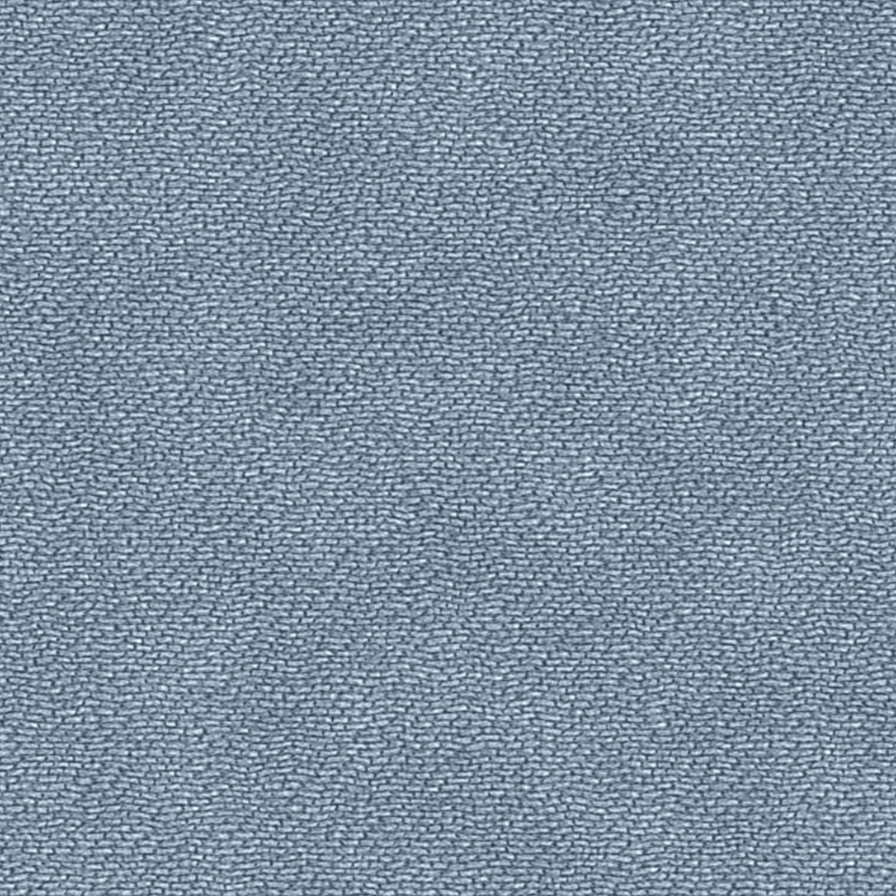
This texture is drawn by a WebGL 1 fragment shader. Its source:

```glsl
precision highp float;

// Blue-grey twill cloth: rows of short light thread floats, each row stepped
// sideways so the floats climb to the upper right. Gradient noise bends the
// rows and adds fibre grain; every pixel averages a small grid of samples.

uniform vec2 u_resolution;

const vec3  CLOTH_COLOR    = vec3(0.494, 0.565, 0.625);
const float ROWS           = 128.0;  // thread rows per canvas height
const float FLOATS         = 46.0;   // thread floats per canvas width
const float TWILL_STEP     = 0.40;   // sideways step per row, in floats
const float STEP_JITTER    = 0.22;   // random shift of each float
const float ROW_WARP       = 0.80;   // bending of rows, in rows
const float FLOAT_WARP     = 0.75;   // sideways drift, in floats
const float GAP            = 0.10;   // half width of the gap between floats
const float WEAVE_CONTRAST = 0.33;
const float WEAVE_MEAN     = 0.47;   // average height of the weave
const float KNOT_GLINT     = 0.28;   // extra light at the raised end
const float TONE_SPREAD    = 0.40;   // difference between single floats
const float GRAIN          = 0.32;
const vec2  GRAIN_SCALE    = vec2(190.0, 290.0);
const float CLOUDING       = 0.035;  // broad uneven dyeing
const float TAU            = 6.28319;
const int   SAMPLES        = 2;      // samples per pixel side

float hash(vec2 p) {
  vec3 q = fract(vec3(p.xyx) * 0.1031);
  q += dot(q, q.yzx + 33.33);
  return fract((q.x + q.y) * q.z);
}

vec2 gradientAt(vec2 cell) {
  float angle = TAU * hash(cell);
  return vec2(cos(angle), sin(angle));
}

float gradientNoise(vec2 p) {
  vec2 cell = floor(p);
  vec2 f = fract(p);
  vec2 blend = f * f * f * (f * (f * 6.0 - 15.0) + 10.0);
  vec2 right = vec2(1.0, 0.0);
  vec2 up = vec2(0.0, 1.0);
  float low = mix(dot(gradientAt(cell), f),
                  dot(gradientAt(cell + right), f - right), blend.x);
  float high = mix(dot(gradientAt(cell + up), f - up),
                   dot(gradientAt(cell + 1.0), f - 1.0), blend.x);
  return mix(low, high, blend.y);
}

// Height of the woven floats: 0 in the shadows, about 1 on the threads.
float weave(vec2 uv) {
  float y = uv.y * ROWS + ROW_WARP * gradientNoise(uv * vec2(26.0, 18.0));
  float row = floor(y);
  float x = uv.x * FLOATS - row * TWILL_STEP
          + FLOAT_WARP * gradientNoise(uv * vec2(17.0, 23.0) + 40.0)
          + STEP_JITTER * (hash(vec2(row, 7.0)) - 0.5);
  float column = floor(x);
  float along = fract(x);

  // Rounded thread across the row, cut by a soft gap at a varying place.
  float across = pow(0.5 - 0.5 * cos(TAU * fract(y)), 0.7);
  float gapAt = 0.5 + STEP_JITTER * (hash(vec2(column, row) + 11.0) - 0.5);
  float gapDistance = abs(along - gapAt);
  float body = smoothstep(0.2 * GAP, 1.6 * GAP, gapDistance);

  // The float rises just before it dives under the next thread.
  float knot = smoothstep(0.30, 0.0, abs(along - gapAt + 0.26));
  float tone = 1.0 + TONE_SPREAD * (hash(vec2(column, row)) - 0.5);
  return across * body * (0.92 * tone + KNOT_GLINT * knot);
}

float clothLight(vec2 uv) {
  float light = WEAVE_CONTRAST * (weave(uv) - WEAVE_MEAN);
  light += GRAIN * gradientNoise(uv * GRAIN_SCALE);
  light += CLOUDING * gradientNoise(uv * 7.0 + 90.0);
  return light;
}

void main() {
  float canvasSize = min(u_resolution.x, u_resolution.y);
  float light = 0.0;
  for (int j = 0; j < SAMPLES; j++) {
    for (int i = 0; i < SAMPLES; i++) {
      vec2 offset = (vec2(float(i), float(j)) + 0.5) / float(SAMPLES) - 0.5;
      light += clothLight((gl_FragCoord.xy + offset) / canvasSize);
    }
  }
  light /= float(SAMPLES * SAMPLES);
  gl_FragColor = vec4(clamp(CLOTH_COLOR + light, 0.0, 1.0), 1.0);
}
```
